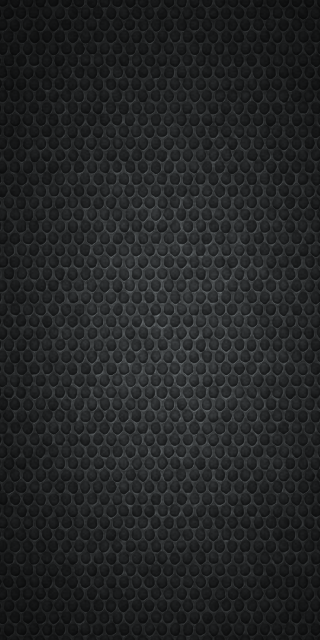
Give the GLSL for this pattern, as a Shadertoy shader.

```glsl
const float COLUMNS = 25.0;
const float ROWS = 54.0;
const vec2 PHASE = vec2(0.32, 0.60);
const vec2 DOT_RADIUS = vec2(0.40, 0.52);   // in cells
const float JITTER = 0.03;
const float ROUGHNESS = 0.09;
const float EDGE_SOFTNESS = 0.05;
const vec3 WEB_COLOR = vec3(0.202, 0.212, 0.216);
const vec3 DOT_COLOR = vec3(0.143, 0.150, 0.154);
const vec3 SHADOW_COLOR = vec3(0.070, 0.075, 0.078);
const vec2 SHADOW_DIRECTION = vec2(0.35, -0.94);
const vec2 LIGHT_CENTER = vec2(0.54, 0.48);
const vec2 LIGHT_SPREAD = vec2(0.52, 0.42);
const float LIGHT_MIN = 0.39;
const float LIGHT_MAX = 1.38;
const float GRAIN = 0.26;

float hash(vec2 p) {
    return fract(sin(dot(p, vec2(127.1, 311.7))) * 43758.5453);
}

float noise(vec2 p) {
    vec2 i = floor(p);
    vec2 f = fract(p);
    f = f * f * (3.0 - 2.0 * f);
    return mix(mix(hash(i), hash(i + vec2(1.0, 0.0)), f.x),
               mix(hash(i + vec2(0.0, 1.0)), hash(i + 1.0), f.x), f.y);
}

// Nearest dot of the staggered grid: xy = offset in radii, z = edge distance, w = seed
vec4 nearestDot(vec2 q) {
    vec4 best = vec4(0.0, 0.0, 10.0, 0.0);
    for (int k = -1; k <= 1; k++) {
        float row = floor(q.y) + float(k);
        float x = q.x + 0.5 * mod(row, 2.0);
        vec2 id = vec2(floor(x), row);
        vec2 shift = JITTER * (2.0 * vec2(hash(id), hash(id + 31.7)) - 1.0);
        vec2 offset = (vec2(x, q.y) - id - 0.5 - shift) / DOT_RADIUS;
        float d = (length(offset) - 1.0) * DOT_RADIUS.x;
        if (d < best.z) best = vec4(offset, d, hash(id + 7.3));
    }
    return best;
}

void mainImage(out vec4 fragColor, in vec2 fragCoord) {
    vec2 uv = fragCoord / iResolution.xy;
    vec2 q = uv * vec2(COLUMNS, ROWS) + PHASE;
    float soft = max(0.5 * COLUMNS / iResolution.x, EDGE_SOFTNESS);
    vec4 cell = nearestDot(q);
    float edge = cell.z + ROUGHNESS * (noise(q * 4.0 + 5.0) - 0.5);

    // Web with an uneven lit lip around each dot
    float facing = dot(cell.xy, SHADOW_DIRECTION);
    float lip = smoothstep(0.14, 0.0, abs(edge - 0.04)) * noise(q * 3.0 + 41.0);
    vec3 web = WEB_COLOR * (0.92 + lip * (0.25 + 0.25 * facing));

    // Domed dot: faint sheen above, deep shadow along the lower rim
    vec2 glint = cell.xy + 0.3 * SHADOW_DIRECTION;
    float sheen = exp(-3.0 * dot(glint, glint));
    float rim = smoothstep(-0.22, -0.02, edge) * (0.45 + 0.4 * facing);
    vec3 body = DOT_COLOR * (0.84 + 0.16 * cell.w + 0.16 * sheen - 0.08 * facing);
    vec3 dotShade = mix(body, SHADOW_COLOR, clamp(rim, 0.0, 1.0));

    vec3 color = mix(dotShade, web, smoothstep(-soft, soft, edge));

    // Leathery grain
    color *= 1.0 + GRAIN * (noise(q * 7.0) + noise(q * 2.3 + 17.0) - 1.0);

    // Soft light fading to the edges
    vec2 v = (uv - LIGHT_CENTER) / LIGHT_SPREAD;
    color *= mix(LIGHT_MIN, LIGHT_MAX, exp(-dot(v, v)));

    fragColor = vec4(color, 1.0);
}
```
